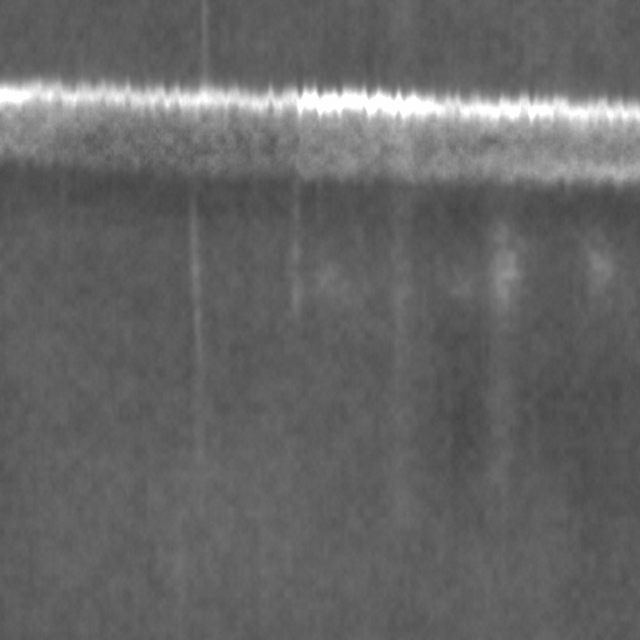
Reproduce this texture procedurally as a WebGL 1 fragment shader.

```glsl
precision highp float;

uniform vec2 u_resolution;

float hash(vec2 p) {
  return fract(sin(dot(p, vec2(127.1, 311.7))) * 43758.5453);
}

float noise(vec2 p) {
  vec2 cell = floor(p);
  vec2 f = fract(p);
  f = f * f * (3.0 - 2.0 * f);
  float low = mix(hash(cell), hash(cell + vec2(1.0, 0.0)), f.x);
  float high = mix(hash(cell + vec2(0.0, 1.0)), hash(cell + vec2(1.0)), f.x);
  return mix(low, high, f.y);
}

// Layered noise centred on zero
float grain(vec2 p) {
  float sum = 0.0;
  float amplitude = 0.5;
  for (int i = 0; i < 4; i++) {
    sum += amplitude * (noise(p) - 0.5);
    p = p * 2.03 + vec2(17.3, 9.1);
    amplitude *= 0.6;
  }
  return sum;
}

float bell(float d, float width) {
  return exp(-d * d / (width * width));
}

float spot(vec2 p, vec2 centre, vec2 radius) {
  vec2 d = (p - centre) / radius;
  return exp(-dot(d, d));
}

float span(float v, float start, float end, float soft) {
  return smoothstep(start - soft, start + soft, v)
       * (1.0 - smoothstep(end - soft, end + soft, v));
}

// Broad light and dark areas of the wall
float backdrop(vec2 p) {
  float tone = 0.368 + 0.012 * (1.0 - smoothstep(0.1, 0.4, p.y));
  tone -= 0.055 * bell(p.y - (0.705 - 0.04 * p.x), 0.05);
  tone -= 0.045 * spot(p, vec2(0.93, 0.36), vec2(0.22, 0.13));
  tone -= 0.03 * spot(p, vec2(0.71, 0.64), vec2(0.06, 0.05));
  tone -= 0.025 * spot(p, vec2(0.72, 0.34), vec2(0.05, 0.15));
  tone -= 0.025 * spot(p, vec2(1.0, 0.08), vec2(0.12, 0.16));
  tone += 0.02 * spot(p, vec2(0.42, 0.22), vec2(0.2, 0.14));
  return tone;
}

// Grey layer hanging under the bright line
float shelf(vec2 p, float line) {
  float edge = 0.752 - 0.034 * p.x - 0.012 * smoothstep(0.13, 0.15, p.x);
  edge += 0.012 * (noise(vec2(p.x * 90.0, 3.0)) - 0.5);
  float mask = smoothstep(edge - 0.017, edge + 0.02, p.y)
             * (1.0 - smoothstep(line - 0.01, line + 0.008, p.y));
  float level = 0.075 + 0.09 * (1.0 - smoothstep(0.06, 0.16, p.x));
  level += 0.07 * smoothstep(0.455, 0.472, p.x);
  level += 0.08 * bell(p.y - line + 0.025, 0.025);
  level += 0.16 * smoothstep(0.65, 0.98, p.x) * bell(p.y - edge - 0.025, 0.018);
  level -= 0.07 * spot(p, vec2(0.77, 0.78), vec2(0.07, 0.012));
  return mask * (level + 0.18 * grain(p * vec2(75.0, 60.0)));
}

// Ragged bright line with a soft halo
float brightLine(vec2 p, float line) {
  float ragged = 0.012 * (noise(vec2(p.x * 130.0, 7.0)) - 0.5);
  float d = p.y - line - ragged;
  float power = 0.38 + 0.13 * bell(p.x, 0.05);
  power += 0.07 * bell(p.x - 0.325, 0.04);
  power += 0.29 * span(p.x, 0.465, 0.67, 0.025);
  power += 0.13 * bell(p.x - 0.82, 0.08);
  power += 0.04 * smoothstep(0.88, 1.0, p.x);
  power *= 1.0 + 0.45 * grain(p * vec2(100.0, 45.0));
  return power * bell(d, 0.016) + 0.08 * bell(d, 0.032);
}

// Faint vertical trail
float trail(vec2 p, float x, float width, float bottom, float top) {
  float wobble = 0.006 * (noise(vec2(x * 50.0, p.y * 9.0)) - 0.5);
  float fade = 0.55 + 0.9 * noise(vec2(x * 80.0, p.y * 28.0));
  return bell(p.x - x - wobble, width) * span(p.y, bottom, top, 0.05) * fade;
}

// Mottled pale cloud
float speckle(vec2 p, vec2 centre, vec2 radius) {
  return spot(p, centre, radius) * (0.4 + 1.2 * noise(p * vec2(85.0, 70.0)));
}

void main() {
  vec2 p = gl_FragCoord.xy / u_resolution;
  float line = 0.857 - 0.031 * p.x;
  float tone = backdrop(p);

  // Surface texture
  tone += 0.055 * grain(p * vec2(14.0, 9.0));
  tone += 0.085 * grain(p * vec2(80.0, 55.0));
  tone += 0.03 * grain(vec2(p.x * 60.0, p.y * 4.0));

  // Trails and clouds
  float bend = 0.012 * smoothstep(0.55, 0.4, p.y) * smoothstep(0.3, 0.4, p.y);
  tone += 0.085 * trail(p - vec2(bend, 0.0), 0.303, 0.007, 0.44, 0.7);
  tone += 0.03 * trail(p, 0.31, 0.01, 0.22, 0.46);
  tone += 0.06 * trail(p, 0.321, 0.006, 0.84, 1.1);
  tone += 0.055 * trail(p, 0.463, 0.008, 0.46, 0.74);
  tone += 0.035 * trail(p, 0.626, 0.018, 0.14, 1.1);
  tone += 0.04 * trail(p, 0.782, 0.02, 0.22, 0.7);
  tone += 0.03 * trail(p, 0.28, 0.012, -0.1, 0.18);
  tone += 0.14 * speckle(p, vec2(0.794, 0.58), vec2(0.026, 0.06));
  tone += 0.1 * speckle(p, vec2(0.938, 0.585), vec2(0.026, 0.055));
  tone += 0.07 * speckle(p, vec2(0.723, 0.55), vec2(0.022, 0.025));
  tone += 0.06 * speckle(p, vec2(0.51, 0.56), vec2(0.05, 0.045));

  tone += shelf(p, line) + brightLine(p, line);
  gl_FragColor = vec4(vec3(clamp(tone, 0.0, 1.0)) * vec3(1.0, 0.995, 1.0), 1.0);
}
```
